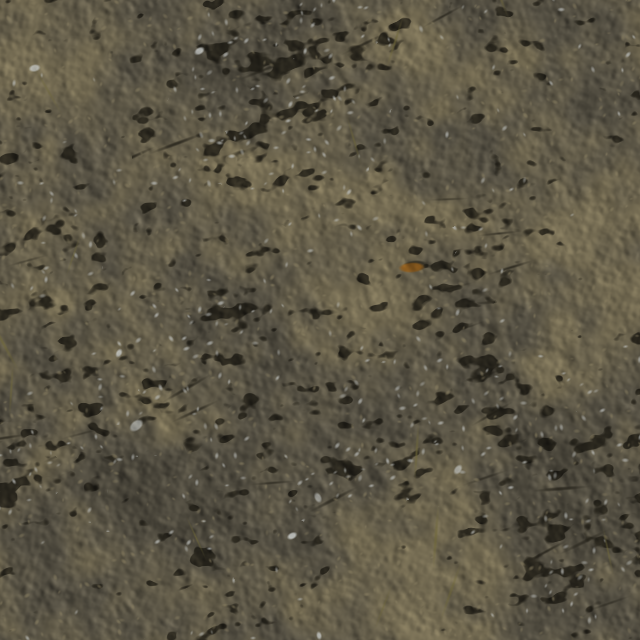
A WebGL 2 fragment shader for this texture:

```glsl
#version 300 es
precision highp float;
// Damp, crumbly soil with dark clumps, pale grit, thin stalks and a few fallen leaves.
uniform vec2 u_resolution;
out vec4 fragColor;

#define SOIL_GREY vec3(0.365, 0.345, 0.290)
#define SOIL_BROWN vec3(0.395, 0.365, 0.280)
#define HOLLOW vec3(0.125, 0.115, 0.085)
#define GRIT vec3(0.74, 0.75, 0.74)
#define STALK vec3(0.44, 0.41, 0.22)
#define LEAF_YELLOW vec3(0.80, 0.74, 0.10)
#define LEAF_RUST vec3(0.52, 0.34, 0.11)
#define MOTTLE 0.23
#define RELIEF 0.25
#define CLUMP_LEVEL 0.86
#define SOFTNESS 0.0011
#define SHADOW_DIR vec2(0.90, 0.44)

vec3 hash3(vec2 p) {
  vec3 q = fract(p.xyx * vec3(0.1031, 0.1030, 0.0973));
  q += dot(q, q.yxz + 33.33);
  return fract((q.xxy + q.yzz) * q.zyx);
}

mat2 rotation(float a) {
  return mat2(cos(a), sin(a), -sin(a), cos(a));
}

// Cellular noise: one soft bump of random sign and height per cell.
float bumps(vec2 p) {
  vec2 cell = floor(p);
  float sum = 0.0;
  for (int y = -1; y <= 1; y++)
    for (int x = -1; x <= 1; x++) {
      vec2 id = cell + vec2(x, y);
      vec3 h = hash3(id + 71.0);
      vec2 d = id + h.xy - p;
      float w = max(0.0, 1.0 - dot(d, d));
      sum += (h.z * 2.0 - 1.0) * w * w;
    }
  return sum;
}

// Coverage of scattered ellipses; size holds half length and half width.
float scatter(vec2 p, float cells, float chance, float angle, float spread, vec2 size, float seed) {
  vec2 cell = floor(p * cells);
  float soft = SOFTNESS + 0.5 / u_resolution.y;
  float cover = 0.0;
  for (int y = -1; y <= 1; y++)
    for (int x = -1; x <= 1; x++) {
      vec2 id = cell + vec2(x, y);
      vec3 place = hash3(id + seed);
      vec3 look = hash3(id + seed + 37.0);
      if (place.z > chance) continue;
      vec2 d = p - (id + place.xy) / cells;
      d = rotation(-angle - spread * (look.x - 0.5)) * d;
      vec2 radius = size * mix(0.55, 1.25, look.y);
      float edge = (length(d / radius) - 1.0) * radius.y;
      cover = max(cover, (1.0 - smoothstep(-soft, soft, edge)) * mix(0.55, 1.0, look.z));
    }
  return cover;
}

float height(vec2 p) {
  return bumps(p * 58.0) + 0.65 * bumps(p * 125.0 + 9.0);
}

void main() {
  vec2 p = gl_FragCoord.xy / u_resolution.y;

  // Mottled ground with fine side-lit relief
  float patches = bumps(p * 4.5 + 3.0);
  float mottle = 0.5 * patches + 0.5 * bumps(p * 11.0 + 17.0) + 0.4 * bumps(p * 29.0 + 5.0);
  float slope = height(p) - height(p - SHADOW_DIR * 0.004);
  vec3 color = mix(SOIL_GREY, SOIL_BROWN, clamp(0.5 + 1.1 * mottle, 0.0, 1.0));
  color *= 1.0 + MOTTLE * mottle + RELIEF * slope;

  // Dark hollows, gathered in loose groups and drawn out sideways
  float group = bumps(p * 6.0 + 41.0) - 0.35 * patches;
  vec2 q = rotation(-0.2) * p;
  float clump = bumps(q * vec2(36.0, 62.0)) + 0.65 * bumps(q * vec2(85.0, 120.0) + 23.0) + 0.6 * group;
  float hollow = smoothstep(CLUMP_LEVEL - 0.22, CLUMP_LEVEL + 0.28, clump);
  color = mix(color, HOLLOW * (1.0 + 0.5 * slope), 0.85 * hollow);

  // Narrow cast shadows
  float streakChance = clamp(0.10 + 0.22 * group + 0.12 * (p.x - 0.5), 0.0, 0.4);
  float streaks = scatter(p, 16.0, streakChance, 0.28, 0.5, vec2(0.022, 0.0019), 5.0);
  color = mix(color, HOLLOW, 0.75 * streaks);

  // Earth crumbs and pale grit
  float crumbs = scatter(p, 90.0, 0.09, 0.6, 3.0, vec2(0.0032, 0.0020), 113.0);
  color = mix(color, SOIL_BROWN * 1.38, 0.6 * crumbs);
  float gritChance = clamp(0.07 + 0.16 * group, 0.012, 0.25);
  float grit = scatter(p, 72.0, gritChance, 1.1, 2.5, vec2(0.0034, 0.0020), 211.0);
  color = mix(color, GRIT, 0.72 * grit);
  float pebbles = scatter(p, 15.0, 0.055, 1.2, 2.0, vec2(0.0085, 0.0055), 307.0);
  color = mix(color, GRIT * (1.04 + 0.12 * slope), 0.9 * pebbles);

  // Upright stalks
  float stalks = scatter(p, 10.0, 0.12, 1.65, 0.9, vec2(0.024, 0.0016), 401.0);
  color = mix(color, STALK, 0.75 * stalks);

  // Fallen leaves over their shadows
  vec2 leafSize = vec2(0.021, 0.0085);
  vec2 shade = p - SHADOW_DIR * 0.007;
  float leafShade = max(scatter(shade, 4.0, 0.07, 2.0, 0.8, leafSize, 503.0),
                        scatter(shade, 4.0, 0.06, 0.3, 0.8, leafSize, 607.0));
  color = mix(color, HOLLOW, 0.7 * leafShade);
  color = mix(color, LEAF_YELLOW * (1.0 + 0.2 * slope), scatter(p, 4.0, 0.07, 2.0, 0.8, leafSize, 503.0));
  color = mix(color, LEAF_RUST * (1.0 + 0.2 * slope), scatter(p, 4.0, 0.06, 0.3, 0.8, leafSize, 607.0));

  fragColor = vec4(clamp(color, 0.0, 1.0), 1.0);
}
```
